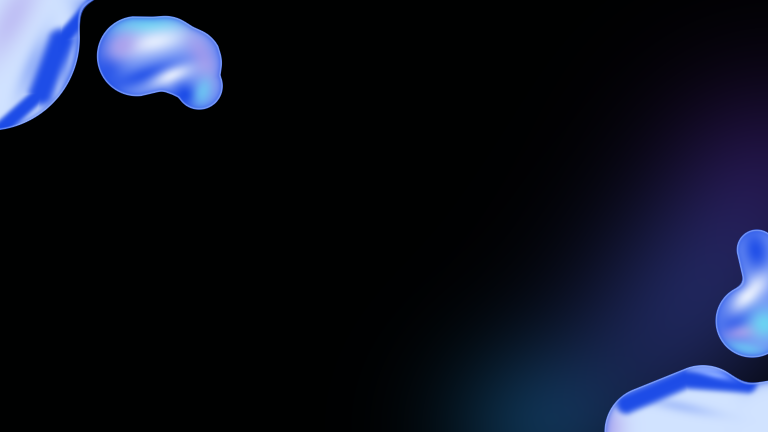
This background is drawn by a WebGL 2 fragment shader. Its source:

```glsl
#version 300 es
precision highp float;
// Glossy iridescent liquid drops in two corners of a dark, softly lit backdrop.
uniform vec2 u_resolution;
out vec4 fragColor;

const vec3 ICE = vec3(0.82, 0.89, 1.0);
const vec3 WHITE = vec3(0.95, 0.97, 1.0);
const vec3 PERIWINKLE = vec3(0.47, 0.60, 0.96);
const vec3 ROYAL = vec3(0.08, 0.27, 0.90);
const vec3 CYAN = vec3(0.42, 0.82, 0.95);
const vec3 LILAC = vec3(0.68, 0.62, 0.92);

// Smooth union of two distances.
float smoothUnion(float a, float b, float k) {
    float h = max(k - abs(a - b), 0.0) / k;
    return min(a, b) - h * h * k * 0.25;
}

// Capsule whose radius varies; each end holds centre (xy) and radius (z).
float taper(vec2 p, vec3 a, vec3 b) {
    vec2 axis = b.xy - a.xy;
    float h = clamp(dot(p - a.xy, axis) / dot(axis, axis), 0.0, 1.0);
    return length(p - a.xy - axis * h) - mix(a.z, b.z, h);
}

// Soft rotated elliptical spot.
float spot(vec2 p, vec2 centre, vec2 radius, float angle) {
    vec2 q = p - centre;
    float c = cos(angle), s = sin(angle);
    q = vec2(c * q.x + s * q.y, c * q.y - s * q.x) / radius;
    return exp(-dot(q, q));
}

// Soft stroke between two points.
float stroke(vec2 p, vec2 a, vec2 b, float width) {
    float d = taper(p, vec3(a, 0.0), vec3(b, 0.0)) / width;
    return exp(-d * d * d * d);
}

// Blend a glossy drop over the scene with a blue rim and a fine bright edge.
vec3 overlay(vec3 scene, vec3 paint, float d, float pixel) {
    paint = mix(paint, ROYAL, 0.75 * exp(min(d, 0.0) / 0.8));
    float edge = (d + 0.2) / 0.2;
    paint = mix(paint, ICE, 0.4 * exp(-edge * edge));
    return mix(scene, paint, clamp(0.5 - d / pixel, 0.0, 1.0));
}

vec3 backdrop(vec2 p) {
    vec3 c = vec3(0.0, 0.002, 0.004);
    c += vec3(0.03, 0.15, 0.22) * spot(p, vec2(124.0, 1.5), vec2(22.0, 20.0), 0.0);
    c += vec3(0.11, 0.14, 0.33) * spot(p, vec2(160.0, 30.0), vec2(40.0, 25.0), 0.87);
    c += vec3(0.08, 0.02, 0.13) * spot(p, vec2(177.0, 62.0), vec2(26.0, 24.0), 0.0);
    return c;
}

float beanShape(vec2 p) {
    vec3 middle = vec3(38.2, 87.7, 8.5), bend = vec3(43.3, 85.4, 8.1);
    float d = taper(p, vec3(31.7, 87.0, 9.3), middle);
    d = smoothUnion(d, taper(p, middle, bend), 0.6);
    return smoothUnion(d, taper(p, bend, vec3(46.1, 80.1, 5.5)), 0.6);
}

vec3 beanPaint(vec2 p) {
    vec3 c = mix(PERIWINKLE, ROYAL, 0.85 * spot(p, vec2(25.0, 85.6), vec2(4.0, 7.0), 0.0));
    c = mix(c, CYAN, spot(p, vec2(34.3, 94.2), vec2(10.0, 2.8), 0.0));
    c = mix(c, WHITE, 0.85 * spot(p, vec2(35.5, 90.3), vec2(9.0, 3.0), 0.2));
    c = mix(c, LILAC, 0.8 * spot(p, vec2(28.2, 89.4), vec2(4.0, 3.0), 0.6));
    c = mix(c, LILAC, 0.8 * spot(p, vec2(47.0, 86.6), vec2(3.0, 7.0), 0.4));
    c = mix(c, ROYAL, 0.8 * spot(p, vec2(34.0, 82.7), vec2(9.0, 2.2), 0.3));
    c = mix(c, WHITE, 0.9 * spot(p, vec2(39.8, 82.4), vec2(5.0, 2.0), 0.4));
    c = mix(c, ROYAL, 0.9 * spot(p, vec2(42.8, 78.0), vec2(3.0), 0.0));
    return mix(c, CYAN, 0.7 * spot(p, vec2(47.0, 78.7), vec2(2.0, 3.5), -0.3));
}

float bulbShape(vec2 p) {
    float neck = taper(p, vec3(175.2, 42.2, 4.7), vec3(176.9, 34.0, 4.5));
    return smoothUnion(neck, length(p - vec2(174.1, 25.7)) - 8.5, 2.5);
}

vec3 bulbPaint(vec2 p) {
    vec3 c = mix(PERIWINKLE, ROYAL, 0.85 * spot(p, vec2(175.0, 42.0), vec2(3.0, 5.0), 0.2));
    c = mix(c, ROYAL, 0.85 * spot(p, vec2(170.0, 26.4), vec2(4.0, 5.0), -0.5));
    c = mix(c, WHITE, 0.95 * spot(p, vec2(173.4, 32.0), vec2(6.0, 2.5), 0.8));
    c = mix(c, LILAC, 0.8 * spot(p, vec2(172.5, 23.2), vec2(5.0, 1.8), 0.2));
    c = mix(c, CYAN, spot(p, vec2(177.0, 25.0), vec2(3.5, 3.5), 0.0));
    return mix(c, CYAN, 0.7 * spot(p, vec2(172.5, 19.2), vec2(5.0, 1.6), -0.2));
}

float upperShape(vec2 p) {
    float body = length(p - vec2(-3.0, 91.2)) - 21.5;
    return smoothUnion(body, length(p - vec2(20.4, 106.5)) - 6.0, 9.0);
}

vec3 upperPaint(vec2 p) {
    vec2 crest = vec2(14.0, 90.5), fold = vec2(9.5, 78.5);
    vec3 c = mix(ICE, LILAC, 0.5 * spot(p, vec2(3.0, 96.0), vec2(4.0, 12.0), -0.5));
    c = mix(c, PERIWINKLE, 0.6 * spot(p, vec2(7.5, 85.0), vec2(2.0, 8.0), -0.4));
    c = mix(c, PERIWINKLE, smoothstep(13.0, 16.0, p.x) * smoothstep(95.0, 90.0, p.y));
    float band = max(stroke(p, vec2(23.5, 101.0), crest, 1.8), stroke(p, crest, fold, 3.0));
    band = max(band, stroke(p, fold, vec2(0.0, 70.0), 1.8));
    c = mix(c, ROYAL, 0.95 * band);
    return mix(c, ICE, 0.45 * spot(p, vec2(16.4, 86.0), vec2(0.8, 5.0), -0.25));
}

float lowerShape(vec2 p) {
    float mound = taper(p, vec3(150.5, 0.0, 10.6), vec3(162.7, 4.6, 10.9));
    return smoothUnion(mound, length(p - vec2(179.4, 0.0)) - 12.0, 5.5);
}

vec3 lowerPaint(vec2 p) {
    vec2 crest = vec2(158.5, 12.2);
    vec3 c = mix(ICE, LILAC, 0.6 * spot(p, vec2(141.0, 1.0), vec2(4.0, 5.0), 0.0));
    c = mix(c, PERIWINKLE, 0.4 * spot(p, vec2(157.0, 6.0), vec2(9.0, 1.5), -0.2));
    float band = max(stroke(p, vec2(145.0, 6.5), crest, 2.4), stroke(p, crest, vec2(173.0, 11.2), 2.3));
    c = mix(c, ROYAL, 0.95 * band);
    return mix(c, PERIWINKLE + 0.1, 0.9 * spot(p, vec2(165.5, 13.4), vec2(4.5, 1.0), -0.25));
}

void main() {
    // Canvas height spans 100 units.
    float pixel = 100.0 / u_resolution.y;
    vec2 p = gl_FragCoord.xy * pixel;
    vec3 scene = backdrop(p);
    scene = overlay(scene, upperPaint(p), upperShape(p), pixel);
    scene = overlay(scene, beanPaint(p), beanShape(p), pixel);
    scene = overlay(scene, bulbPaint(p), bulbShape(p), pixel);
    scene = overlay(scene, lowerPaint(p), lowerShape(p), pixel);
    fragColor = vec4(scene, 1.0);
}
```
